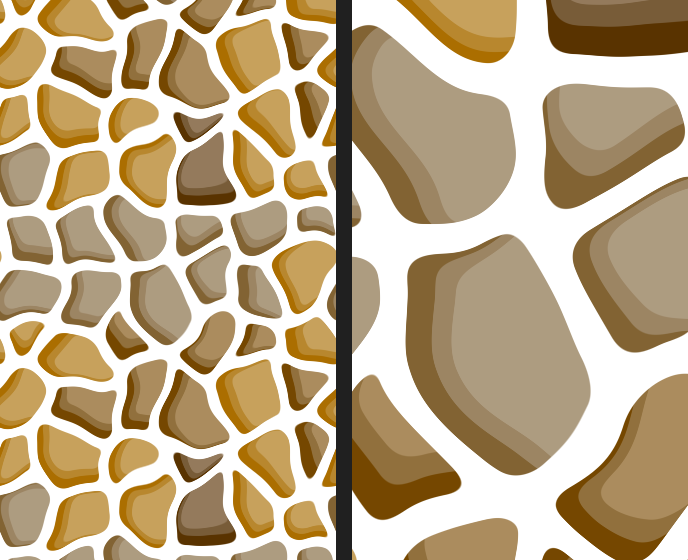
Left, the full canvas; right, a detail of the centre.
This pattern is drawn by a WebGL 1 fragment shader. Its source:

```glsl
precision highp float;
// Scattered pebbles on white, in a tile of 6 by 6 stones that repeats.
// Each stone is a rounded, weighted Voronoi cell in a gently warped plane;
// shifted copies of its outline give the shadow, body and lit tones.
uniform vec2 u_resolution;

const float GRID = 6.0;

float hash(vec2 p) {
  return fract(sin(dot(p, vec2(127.1, 311.7))) * 43758.5453);
}

vec2 wrapCell(vec2 cell) {
  return floor(mod(cell + 0.5, GRID));
}

// Stone centre in xy, size weight in z
vec3 seed(vec2 cell) {
  vec2 c = wrapCell(cell);
  vec2 jitter = vec2(hash(c + 3.7), hash(c + 19.3)) - 0.5;
  return vec3(cell + 0.5 + 0.76 * jitter, 0.36 * hash(c + 41.9));
}

float smoothMax(float a, float b, float k) {
  float h = max(k - abs(a - b), 0.0) / k;
  return max(a, b) + 0.25 * k * h * h;
}

// Cell whose stone owns the point
vec2 ownerCell(vec2 p) {
  vec2 owner = floor(p);
  float nearest = 1e3;
  for (int j = -2; j <= 2; j++) {
    for (int i = -2; i <= 2; i++) {
      vec2 cell = floor(p) + vec2(float(i), float(j));
      vec3 s = seed(cell);
      float d = dot(p - s.xy, p - s.xy) - s.z;
      if (d < nearest) {
        nearest = d;
        owner = cell;
      }
    }
  }
  return owner;
}

// Signed distance to one stone, negative inside
float stone(vec2 p, vec2 cell) {
  vec3 a = seed(cell);
  float d = -10.0;
  for (int j = -2; j <= 2; j++) {
    for (int i = -2; i <= 2; i++) {
      vec2 offset = vec2(float(i), float(j));
      if (dot(offset, offset) > 0.5) {
        vec3 b = seed(cell + offset);
        vec2 across = b.xy - a.xy;
        float gap = length(across);
        float edge = 0.5 * (gap + (a.z - b.z) / gap);
        d = smoothMax(d, dot(p - a.xy, across / gap) - edge, 0.14);
      }
    }
  }
  return d + 0.09;
}

// Bend straight cell walls, keeping the tile period
vec2 warp(vec2 p) {
  vec2 t = p * 6.2831853 / GRID;
  return p + 0.09 * sin(3.0 * t.yx + vec2(1.0, 4.0) + 2.0 * sin(t))
           + 0.03 * sin(7.0 * t.yx + vec2(2.0, 0.5));
}

float cover(float d, float pixel) {
  return 1.0 - smoothstep(-0.6 * pixel, 0.6 * pixel, d);
}

void main() {
  vec2 uv = gl_FragCoord.xy / u_resolution.x;
  vec2 p = warp(GRID * vec2(uv.x, (uv.y - 0.735) / 1.013));
  float pixel = GRID / u_resolution.x;

  vec2 cell = ownerCell(p);
  vec2 c = wrapCell(cell);
  float pick = hash(c + 71.3);

  // Stone families: grey low in the tile, brown high, gold between and right
  vec3 shadow = vec3(0.46, 0.28, 0.0);
  vec3 body = vec3(0.57, 0.44, 0.24);
  vec3 lit = vec3(0.67, 0.55, 0.37);
  if (c.y < 2.5) {
    shadow = vec3(0.51, 0.39, 0.20);
    body = vec3(0.61, 0.52, 0.39);
    lit = vec3(0.68, 0.61, 0.50);
  }
  float goldShare = c.y == 3.0 ? 0.75 : (c.x > 4.5 ? 0.6 : 0.22);
  if (c.x > 2.5 && c.x < 4.5 && c.y > 1.5 && c.y < 3.5 && pick > 0.3) {
    shadow = vec3(0.35, 0.20, 0.0);
    body = vec3(0.47, 0.36, 0.22);
    lit = vec3(0.58, 0.48, 0.36);
  } else if (pick < goldShare) {
    shadow = vec3(0.67, 0.43, 0.0);
    body = vec3(0.72, 0.53, 0.18);
    lit = vec3(0.78, 0.63, 0.36);
  }

  // Light from the upper right, turned a little for each stone
  float angle = 0.7 + 1.3 * (hash(c + 57.1) - 0.5);
  vec2 light = vec2(cos(angle), sin(angle));
  float depth = 0.11 + 0.09 * hash(c + 83.9);

  float outline = stone(p, cell);
  float bodyEdge = stone(p - depth * light, cell);
  float litEdge = stone(p - 1.5 * depth * light, cell) + 0.05;

  vec3 color = mix(shadow, body, cover(bodyEdge, pixel));
  color = mix(color, lit, cover(litEdge, pixel));
  color = mix(vec3(1.0), color, cover(outline, pixel));
  gl_FragColor = vec4(color, 1.0);
}
```
